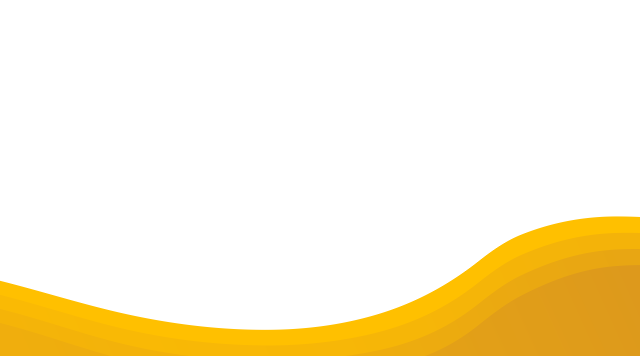
Give the GLSL for this background, as a WebGL 1 fragment shader.

```glsl
precision highp float;

uniform vec2 u_resolution;

const vec3 WHITE = vec3(1.0);
const vec3 GOLD = vec3(1.0, 0.753, 0.0);
const vec3 OCHRE = vec3(0.865, 0.6, 0.11);

// Cubic through two knots, each holding x, height and slope
float hermite(float x, vec3 a, vec3 b) {
  float span = b.x - a.x;
  float t = (x - a.x) / span;
  float s = 1.0 - t;
  return s * s * ((1.0 + 2.0 * t) * a.y + t * span * a.z)
       + t * t * ((3.0 - 2.0 * t) * b.y - s * span * b.z);
}

// Replaces the height once x passes the first knot
float extend(float height, float x, vec3 a, vec3 b) {
  return x < a.x ? height : hermite(x, a, b);
}

// Outline of the uppermost wave
float crestHeight(float x) {
  vec3 leftEdge = vec3(0.0, 0.2113, -0.45);
  vec3 descent = vec3(0.1953, 0.1185, -0.397);
  vec3 valley = vec3(0.4141, 0.0735, 0.0);
  vec3 ascent = vec3(0.5859, 0.115, 0.523);
  vec3 steep = vec3(0.7487, 0.2676, 1.424);
  vec3 shoulder = vec3(0.8138, 0.3404, 0.721);
  vec3 summit = vec3(0.9635, 0.392, 0.0);
  vec3 beyond = vec3(1.0417, 0.385, -0.18);

  float height = hermite(x, leftEdge, descent);
  height = extend(height, x, descent, valley);
  height = extend(height, x, valley, ascent);
  height = extend(height, x, ascent, steep);
  height = extend(height, x, steep, shoulder);
  height = extend(height, x, shoulder, summit);
  return extend(height, x, summit, beyond);
}

// Vertical gap between layers, widest on the steep rise
float layerGap(float x) {
  float rise = (x - 0.742) / 0.17;
  return 0.0395 + 0.0039 * smoothstep(0.0, 0.25, x)
       + 0.0164 * exp(-rise * rise);
}

// Deeper layers darken, more so toward the upper right
vec3 layerColor(float depth, vec2 uv) {
  float slant = clamp(uv.x + 0.25 * (uv.y - 0.2), 0.0, 1.0);
  return mix(GOLD, OCHRE, depth * mix(0.45, 1.0, slant));
}

float coverBelow(float y, float edge, float pixel) {
  return clamp((edge - y) / pixel + 0.5, 0.0, 1.0);
}

void main() {
  vec2 uv = gl_FragCoord.xy / u_resolution;
  float pixel = 1.0 / u_resolution.y;
  float crest = crestHeight(uv.x);
  float gap = layerGap(uv.x);

  // Stack the layers from front edge to deepest
  vec3 color = WHITE;
  for (int i = 0; i < 4; i++) {
    float layer = float(i);
    float cover = coverBelow(uv.y, crest - layer * gap, pixel);
    color = mix(color, layerColor(layer / 3.0, uv), cover);
  }

  gl_FragColor = vec4(color, 1.0);
}
```
